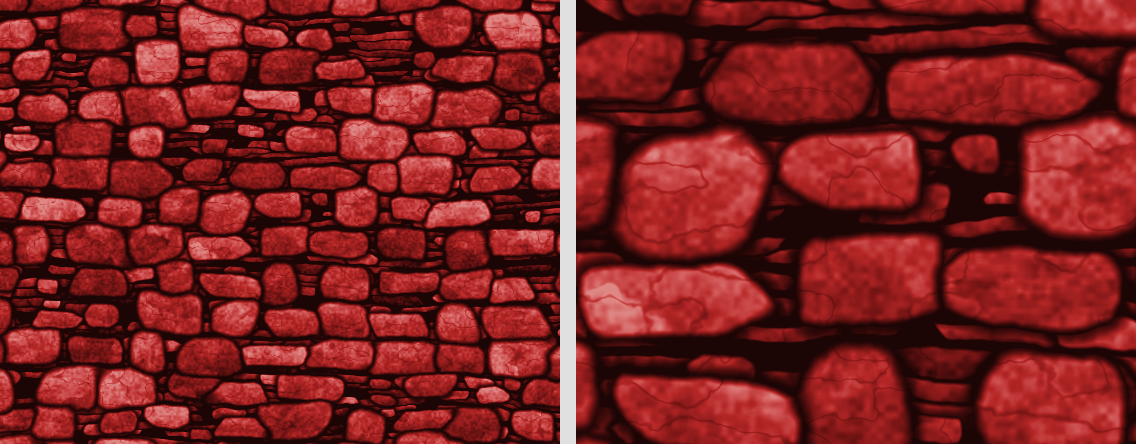
Left, the full canvas; right, a detail of the centre.
Write a WebGL 2 fragment shader that draws this texture.

```glsl
#version 300 es
precision highp float;
// Dry stone wall: rough red blocks over small wedges and thin dark slates.

uniform vec2 u_resolution;
out vec4 fragColor;

struct Stone {
    float dist;   // signed distance to the outline
    float next;   // distance to the second closest stone
    vec2 local;   // position inside the stone, about -1 to 1
    float height; // half height
    float seed;
};

// Hashes and noise
float hash(vec2 p) {
    vec3 q = fract(p.xyx * 0.1031);
    q += dot(q, q.yzx + 33.33);
    return fract((q.x + q.y) * q.z);
}

vec2 hash2(vec2 p) {
    return vec2(hash(p + 17.0), hash(p + 71.0));
}

float noise(vec2 p) {
    vec2 i = floor(p), f = fract(p);
    f = f * f * (3.0 - 2.0 * f);
    vec2 e = vec2(1.0, 0.0);
    return mix(mix(hash(i), hash(i + e), f.x),
               mix(hash(i + e.yx), hash(i + e.xx), f.x), f.y);
}

float fbm(vec2 p) {
    float sum = 0.0, amp = 0.53;
    for (int i = 0; i < 4; i++) {
        sum += amp * noise(p);
        p = mat2(1.6, 1.2, -1.2, 1.6) * p + 9.7;
        amp *= 0.5;
    }
    return sum;
}

float smoothMax(float a, float b, float k) {
    float h = max(k - abs(a - b), 0.0) / k;
    return max(a, b) + 0.25 * h * h * k;
}

// Rounded block with four randomly chipped corners
float chippedBlock(vec2 p, vec2 halfSize, vec2 id) {
    float radius = 0.35 * halfSize.y;
    vec2 q = abs(p) - halfSize + radius;
    float d = length(max(q, 0.0)) + min(max(q.x, q.y), 0.0) - radius;
    for (int i = 0; i < 4; i++) {
        vec2 r = hash2(id + 5.3 * float(i));
        float angle = 1.5708 * (float(i) + 0.5 + 0.5 * (r.x - 0.5));
        vec2 n = vec2(cos(angle), sin(angle));
        float reach = dot(abs(n), halfSize) * mix(0.66, 0.98, r.y);
        d = smoothMax(d, dot(p, n) - reach, 0.3 * halfSize.y);
    }
    return d;
}

// Closest stone of a course laid in shifted rows
Stone layCourse(vec2 p, vec2 cell, vec2 smallest, vec2 largest, float keep, float salt) {
    Stone s = Stone(1.0, 1.0, vec2(0.0), 1.0, 0.0);
    for (int j = -1; j <= 1; j++) {
        float row = floor(p.y / cell.y) + float(j);
        float shift = hash(vec2(row, salt));
        for (int i = -1; i <= 1; i++) {
            float col = floor(p.x / cell.x + shift) + float(i);
            vec2 id = vec2(col, row) + salt;
            if (hash(id + 3.0) > keep) continue;
            vec2 jitter = (hash2(id) - 0.5) * vec2(0.4, 0.3);
            vec2 q = p - (vec2(col - shift, row) + 0.5 + jitter) * cell;
            vec2 halfSize = mix(smallest, largest, hash2(id + 40.0));
            q.y += q.x * 0.16 * (hash(id + 8.0) - 0.5);
            float d = chippedBlock(q, halfSize, id);
            if (d < s.dist) s = Stone(d, s.dist, q / halfSize, halfSize.y, hash(id + 90.0));
            else s.next = min(s.next, d);
        }
    }
    return s;
}

// Broken planes: soft-edged cells, each with its own tilt
float facets(vec2 p) {
    vec2 base = floor(p);
    float sum = 0.0, total = 0.0;
    for (int k = 0; k < 9; k++) {
        vec2 id = base + vec2(k % 3, k / 3) - 1.0;
        vec2 offset = p - id - hash2(id);
        float w = exp(-14.0 * dot(offset, offset));
        sum += w * (hash(id + 55.0) - 0.5 + dot(offset, hash2(id + 31.0) - 0.5));
        total += w;
    }
    return sum / max(total, 1e-12);
}

// Brightness of a stone face: planes, top light, grain and dark rim
float faceTone(Stone s, vec2 p, vec2 range) {
    vec2 q = p + 13.0 * s.seed;
    float layered = step(0.72, fract(s.seed * 7.0));
    vec2 rough = vec2(fbm(q * 35.0), fbm(q * 35.0 + 50.0)) - 0.5;
    float tone = mix(range.x, range.y, s.seed) + 0.13 * s.local.y;
    tone += mix(0.12, 0.32, fract(s.seed * 5.0)) * facets(q * vec2(18.0, 25.0) + rough);
    tone += 0.3 * (fbm(q * mix(vec2(60.0), vec2(16.0, 110.0), layered)) - 0.5);
    tone += 0.2 * (noise(q * 190.0) - 0.5);
    tone += 0.16 * smoothstep(0.62, 0.8, fbm(q * 48.0 + 7.0)) * (0.5 + 0.5 * s.local.y);
    float crack = abs(noise(q * vec2(20.0, 42.0) + rough) - 0.5);
    tone *= mix(0.78, 1.0, smoothstep(0.0, 0.05, crack));
    float inset = min(-s.dist, 0.5 * (s.next - s.dist));
    return tone * mix(0.16, 1.0, smoothstep(0.0, 0.2 * s.height + 0.001, inset));
}

float overlay(float under, Stone s, vec2 p, vec2 range, float pixel) {
    float shadow = mix(0.25, 1.0, smoothstep(0.0, 0.012, s.dist));
    float cover = 1.0 - smoothstep(-pixel, pixel, s.dist);
    return mix(under * shadow, faceTone(s, p, range), cover);
}

// Near black through red to dusty pink
vec3 redRamp(float t) {
    vec3 c = mix(vec3(0.11, 0.02, 0.02), vec3(0.30, 0.05, 0.05), clamp((t - 0.08) / 0.17, 0.0, 1.0));
    c = mix(c, vec3(0.51, 0.09, 0.09), clamp((t - 0.25) / 0.2, 0.0, 1.0));
    c = mix(c, vec3(0.71, 0.15, 0.15), clamp((t - 0.45) / 0.2, 0.0, 1.0));
    c = mix(c, vec3(0.81, 0.32, 0.32), clamp((t - 0.65) / 0.17, 0.0, 1.0));
    return mix(c, vec3(0.87, 0.53, 0.52), clamp((t - 0.82) / 0.18, 0.0, 1.0));
}

void main() {
    vec2 p = gl_FragCoord.xy / u_resolution.y + 4.0;
    float pixel = 1.0 / u_resolution.y;
    vec2 w = p + 0.011 * (vec2(fbm(p * 24.0), fbm(p * 24.0 + 30.0)) - 0.5);
    w.y += 0.035 * (noise(p * vec2(3.0, 4.0)) - 0.5);

    Stone slate = layCourse(w, vec2(0.17, 0.02), vec2(0.06, 0.005), vec2(0.13, 0.012), 0.92, 11.0);
    Stone wedge = layCourse(w, vec2(0.075, 0.04), vec2(0.018, 0.009), vec2(0.042, 0.019), 0.6, 157.0);
    Stone block = layCourse(w, vec2(0.135, 0.08), vec2(0.042, 0.022), vec2(0.088, 0.054), 0.94, 313.0);

    float tone = overlay(0.04, slate, p, vec2(0.2, 0.62), pixel);
    tone = overlay(tone, wedge, p, vec2(0.4, 0.8), pixel);
    tone = overlay(tone, block, p, vec2(0.47, 0.88), pixel);
    fragColor = vec4(redRamp(tone), 1.0);
}
```
